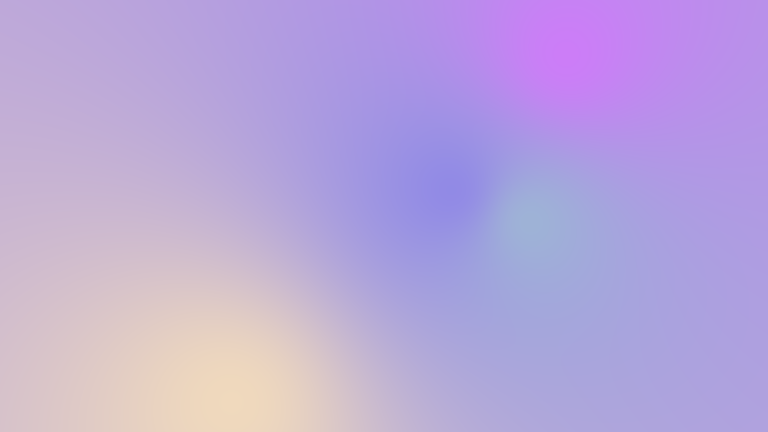
Reproduce this background procedurally as a WebGL 1 fragment shader.

```glsl
precision highp float;
// Soft four-colour mesh gradient: cream, blue, teal and orchid glows blended by inverse square distance.

uniform vec2 u_resolution;

const vec3 ORCHID = vec3(0.80, 0.49, 0.97);
const vec3 BLUE   = vec3(0.57, 0.54, 0.90);
const vec3 TEAL   = vec3(0.62, 0.70, 0.84);
const vec3 CREAM  = vec3(0.94, 0.85, 0.74);

// Weighted colour in rgb, weight in a; centre is a fraction of the canvas.
vec4 glow(vec2 uv, vec2 centre, vec3 colour, float aspect) {
  vec2 offset = (uv - centre) * vec2(aspect, 1.0);
  float weight = 1.0 / (dot(offset, offset) + 0.00002);
  return vec4(colour, 1.0) * weight;
}

void main() {
  vec2 uv = gl_FragCoord.xy / u_resolution;
  float aspect = u_resolution.x / u_resolution.y;

  // Sum the glows, then normalise by their total weight.
  vec4 blend = glow(uv, vec2(0.737, 0.873), ORCHID, aspect)
             + glow(uv, vec2(0.588, 0.560), BLUE, aspect)
             + glow(uv, vec2(0.690, 0.486), TEAL, aspect)
             + glow(uv, vec2(0.302, 0.069), CREAM, aspect);

  gl_FragColor = vec4(blend.rgb / blend.a, 1.0);
}
```
